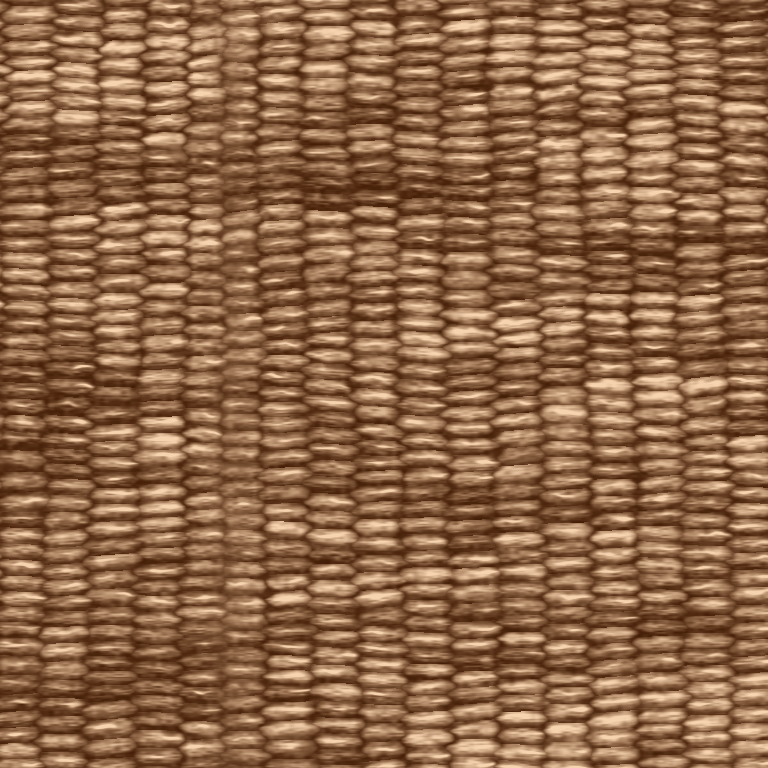
Write a WebGL 2 fragment shader that draws this texture.

```glsl
#version 300 es
precision highp float;
// Ribbed woven cloth: 17 columns of about 46 soft, pointed stitches each,
// with alternate columns shifted by half a row. Yarn tone varies in long
// horizontal streaks; each stitch carries fibres, a shadow and a thin glint.
uniform vec2 u_resolution;
out vec4 fragColor;

float hash(vec2 p) {
    vec3 q = fract(vec3(p.xyx) * vec3(0.1031, 0.1030, 0.0973));
    q += dot(q, q.yzx + 33.33);
    return fract((q.x + q.y) * q.z);
}

float noise(vec2 p) {
    vec2 cell = floor(p), f = fract(p);
    f = f * f * (3.0 - 2.0 * f);
    float low = mix(hash(cell), hash(cell + vec2(1, 0)), f.x);
    float high = mix(hash(cell + vec2(0, 1)), hash(cell + vec2(1, 1)), f.x);
    return mix(low, high, f.y);
}

// Brightness of the stitch of one column at p, low in the gaps around it.
float stitchTone(vec2 p, float column) {
    float along = p.x - column - 0.5;
    float drift = 0.6 * noise(vec2(column * 3.1 + 7.0, p.y * 0.25));
    float tilt = 0.4 * (noise(vec2(column + 40.0, p.y * 0.3)) - 0.42);
    float y = p.y + 0.5 * mod(column, 2.0) + drift - tilt * along;
    vec2 id = vec2(column, floor(y)) + 20.0;
    float across = fract(y) - 0.5 + 0.14 * (hash(id + 5.0) - 0.5);
    across += 0.2 * (noise(p * vec2(4.0, 2.5) + 11.0) - 0.5);

    // Pointed outline that reaches between the neighbouring stitches
    float halfLength = 0.56 + 0.12 * hash(id + 31.0);
    float taper = max(1.0 - pow(abs(along) / halfLength, 2.2), 0.0);
    float thickness = 0.58 * pow(taper, 0.6) + 0.001;
    thickness *= 1.0 + 0.6 * along * (hash(id + 47.0) - 0.3);
    float cover = smoothstep(1.0, 0.15, abs(across - 0.04) / thickness);
    cover *= smoothstep(0.0, 0.55, taper);
    float gap = 0.05 + 0.55 * noise(p * vec2(2.2, 1.3) + 70.0);
    gap *= smoothstep(0.75, 0.3, abs(along));

    // Streaked yarn tone, fibres and light from above
    vec2 centre = vec2(column, id.y - 0.5 * mod(column, 2.0));
    float streak = 0.68 * noise(centre * vec2(0.3, 0.8))
                 + 0.32 * noise(centre * vec2(0.14, 0.2) + 60.0);
    float fibre = noise(vec2(p.x * 5.0 + id.y * 3.7, y * 10.0));
    float tone = 0.21 + 0.74 * streak + 0.26 * (hash(id) - 0.5);
    tone += 0.5 * across + 0.4 * (fibre - 0.5);
    tone *= 1.0 - 0.32 * smoothstep(0.28, 0.52, abs(along));

    // Short glint at a slightly different place on every stitch
    vec2 glint = vec2(along - 0.5 * (hash(id + 13.0) - 0.35), across - 0.12);
    glint /= vec2(0.22, 0.085);
    tone += 0.75 * hash(id + 71.0) * exp(-dot(glint, glint));
    return mix(gap, 1.0, cover) * tone;
}

void main() {
    vec2 uv = gl_FragCoord.xy / u_resolution;

    // Slightly uneven columns, squeezed and slanted apart left of the centre
    float pastSqueeze = smoothstep(0.22, 0.36, uv.x);
    vec2 p = uv * vec2(16.5, 46.0);
    p.x += 0.4 * pastSqueeze + mix(-0.3, 0.25, pastSqueeze) * (uv.y - 0.5);
    p.x += 0.18 * (noise(uv * vec2(9.0, 22.0)) - 0.5);
    p.y += 0.4 * (noise(uv * vec2(5.0, 7.0) + 30.0) - 0.5);

    // Brightest of the overlapping stitches lies on top
    float tone = 0.02 + 0.06 * noise(p * vec2(3.0, 4.0));
    for (float k = -1.0; k <= 1.0; k++) {
        tone = max(tone, stitchTone(p, floor(p.x) + k));
    }

    // Worn, blurred rib where the columns are squeezed
    float wear = exp(-pow((uv.x - 0.3) / 0.03, 2.0));
    float wornTone = 0.15 + 0.5 * noise(p * vec2(0.6, 1.9) + 90.0);
    tone = mix(tone, wornTone, 0.4 * wear);
    tone += 0.16 * (noise(uv * vec2(150.0, 250.0)) - 0.5);

    vec3 shadowBrown = vec3(0.24, 0.09, 0.0);
    vec3 yarnTan = vec3(0.61, 0.45, 0.32);
    vec3 paleCream = vec3(0.97, 0.83, 0.69);
    vec3 color = mix(shadowBrown, yarnTan, smoothstep(-0.17, 0.63, tone));
    color = mix(color, paleCream, smoothstep(0.35, 1.12, tone));
    fragColor = vec4(color, 1.0);
}
```
